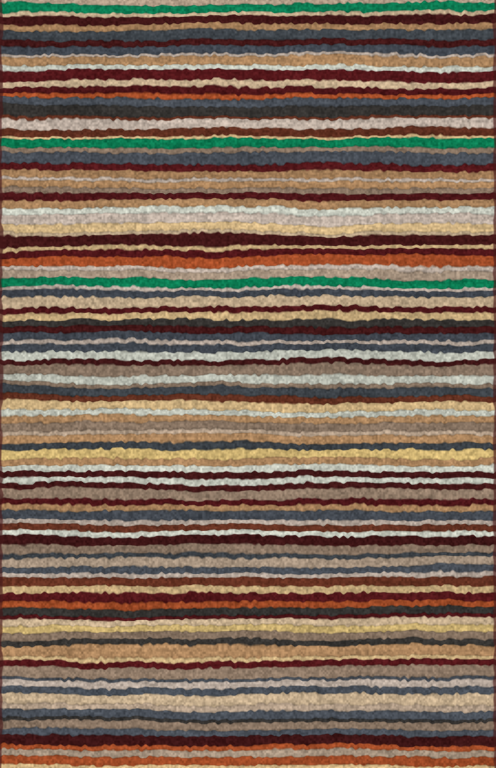
This texture is drawn by a Shadertoy shader. Its source:

```glsl
// A hand-woven wool rug with irregular horizontal stripes and a fuzzy pile.

float hash(vec2 p) {
    return fract(sin(dot(p, vec2(127.1, 311.7))) * 43758.5453);
}

float noise(vec2 p) {
    vec2 cell = floor(p), f = fract(p);
    f = f * f * (3.0 - 2.0 * f);
    return mix(mix(hash(cell), hash(cell + vec2(1, 0)), f.x),
               mix(hash(cell + vec2(0, 1)), hash(cell + vec2(1, 1)), f.x), f.y);
}

// Undyed wools: sand, pale grey, greige, straw, camel, taupe
const vec3 lightYarn[8] = vec3[8](
    vec3(0.78, 0.67, 0.49), vec3(0.74, 0.65, 0.53), vec3(0.75, 0.76, 0.71),
    vec3(0.73, 0.67, 0.62), vec3(0.67, 0.59, 0.51), vec3(0.82, 0.71, 0.46),
    vec3(0.66, 0.51, 0.36), vec3(0.54, 0.46, 0.39));

// Dyed wools: slate, charcoal, maroon, brown, rust
const vec3 darkYarn[8] = vec3[8](
    vec3(0.25, 0.27, 0.30), vec3(0.28, 0.30, 0.33), vec3(0.24, 0.26, 0.28),
    vec3(0.21, 0.20, 0.19), vec3(0.31, 0.09, 0.10), vec3(0.25, 0.09, 0.09),
    vec3(0.38, 0.19, 0.13), vec3(0.63, 0.30, 0.16));

// Mostly alternates light and dark; golden-ratio steps keep the shares even
vec3 stripeColor(float id) {
    if (id > 60.0 && mod(id, 20.0) == 11.0) return vec3(0.05, 0.48, 0.32);
    float pick = fract(id * 0.618 + 0.4 * hash(vec2(id, 3.0)));
    bool swapped = hash(vec2(id, 8.0)) < 0.16;
    bool isLight = (mod(id, 2.0) < 0.5) != swapped;
    int index = int(pick * 8.0);
    vec3 yarn = isLight ? lightYarn[index] : darkYarn[index];
    return yarn * (0.95 + 0.1 * hash(vec2(id, 5.0)));
}

void mainImage(out vec4 fragColor, in vec2 fragCoord) {
    vec2 p = fragCoord / iResolution.y;
    float width = iResolution.x / iResolution.y;

    // Slow waves of the weave, then the ragged fringe of single tufts
    float wave = 0.006 * (noise(p * vec2(7.0, 30.0)) - 0.5)
               + 0.003 * (noise(p * vec2(28.0, 60.0) + 40.0) - 0.5);
    float fringe = 0.0036 * (noise(p * vec2(190.0, 70.0) + 9.0) - 0.5);

    // One jittered boundary per row gives stripes of uneven height
    float rows = 112.0;
    float y = (p.y + wave + fringe) * rows;
    float row = floor(y);
    float edge = 0.12 + 0.76 * hash(vec2(row, 1.0));
    float fromEdge = (fract(y) - edge) / rows;
    float soft = 0.0006 + 0.6 / iResolution.y;
    vec3 color = mix(stripeColor(row), stripeColor(row + 1.0),
                     smoothstep(-soft, soft, fromEdge));

    // Pile: fine tufts, streaks along the rows, shaded grooves between stripes
    float tufts = noise(p * vec2(290.0, 240.0)) + noise(p * vec2(420.0, 380.0) + 17.0) - 1.0;
    float streaks = noise(p * vec2(22.0, 190.0) + 5.0) - 0.5;
    float patches = noise(p * vec2(9.0, 14.0) + 70.0) - 0.5;
    float groove = 1.0 - smoothstep(0.0, 0.0025, abs(fromEdge));
    color *= 1.0 + 0.17 * tufts + 0.10 * streaks + 0.06 * patches - 0.10 * groove;
    color += 0.025 * tufts;

    // Worn maroon binding along both sides
    float side = min(p.x, width - p.x);
    float worn = 0.003 * noise(vec2(p.x, p.y * 90.0));
    float binding = 1.0 - smoothstep(0.0, 0.003, side - worn);
    color = mix(color, vec3(0.27, 0.10, 0.10), 0.65 * binding);

    fragColor = vec4(clamp(color, 0.0, 1.0), 1.0);
}
```
